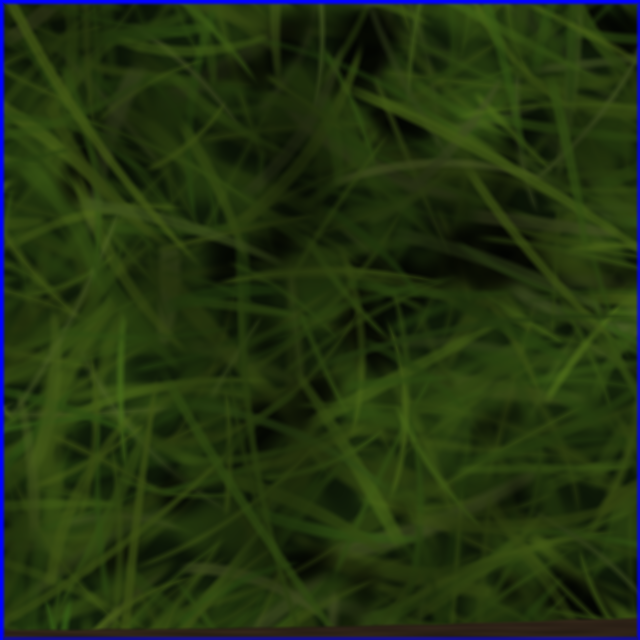
This texture is drawn by a WebGL 2 fragment shader. Its source:

```glsl
#version 300 es
precision highp float;
// Dim, tangled grass blades over dark gaps, with a strip of soil and a thin blue frame.

uniform vec2 u_resolution;
out vec4 fragColor;

const float PI = 3.14159;
const int BACK_LAYERS = 17;
const int FRONT_LAYERS = 10;
const int LONG_BLADES = 9;
const float CELL = 0.23;

const vec3 GAP = vec3(0.045, 0.085, 0.025);
const vec3 UNDERGROWTH = vec3(0.12, 0.19, 0.045);
const vec3 DEEP_GREEN = vec3(0.125, 0.225, 0.05);
const vec3 OLIVE = vec3(0.22, 0.285, 0.065);
const vec3 STRAW = vec3(0.25, 0.275, 0.14);
const vec3 SOIL = vec3(0.18, 0.135, 0.09);
const vec3 FRAME = vec3(0.0, 0.0, 1.0);

vec4 hash4(vec3 seed) {
    vec4 p = fract(seed.xyzx * vec4(0.1031, 0.1030, 0.0973, 0.1099));
    p += dot(p, p.wzxy + 33.33);
    return fract((p.xxyz + p.yzzw) * p.zywx);
}

vec2 gradient(vec2 cell) {
    float a = 2.0 * PI * hash4(vec3(cell, 7.0)).x;
    return vec2(cos(a), sin(a));
}

// Gradient noise, roughly -0.7 to 0.7.
float noise(vec2 p) {
    vec2 i = floor(p), f = fract(p);
    vec2 u = f * f * f * (f * (f * 6.0 - 15.0) + 10.0);
    vec2 e = vec2(1.0, 0.0);
    float low = mix(dot(gradient(i), f), dot(gradient(i + e), f - e), u.x);
    float high = mix(dot(gradient(i + e.yx), f - e.yx), dot(gradient(i + 1.0), f - 1.0), u.x);
    return mix(low, high, u.y);
}

// Blade coverage: a bowed, tapered stroke with soft sides and ends.
float blade(vec2 p, float angle, float halfLength, float halfWidth, float bend, float softness) {
    float c = cos(angle), s = sin(angle);
    vec2 q = vec2(c * p.x + s * p.y, c * p.y - s * p.x);
    float t = q.x / halfLength;
    q.y += bend * halfLength * (t * t - 0.4);
    float width = halfWidth * (1.0 - 0.25 * t - 0.3 * t * t);
    float side = 1.0 - smoothstep(-softness, softness, abs(q.y) - width);
    return side * (1.0 - smoothstep(0.75, 1.0, abs(t)));
}

vec3 bladeColor(vec4 tone, float brightness) {
    vec3 color = mix(DEEP_GREEN, OLIVE, tone.x);
    color = mix(color, STRAW, 0.75 * smoothstep(0.84, 0.97, tone.y));
    return color * brightness * (0.82 + 0.36 * tone.z);
}

// Blades lean up to the right near the base and down to the right above.
float bladeAngle(vec2 center, vec2 h) {
    float lean = mix(0.6, -0.4, smoothstep(0.15, 0.65, center.y + 0.3 * (h.y - 0.5)));
    float spread = 2.0 * h.x - 1.0;
    return lean + 0.5 * PI * spread * mix(abs(spread), 1.0, 0.4);
}

// One scattered layer of blades.
vec3 addLayer(vec3 color, vec2 uv, float layer, float maxWidth, float softness, float brightness) {
    vec2 shift = hash4(vec3(layer, 3.0, 11.0)).xy;
    vec2 home = floor(uv / CELL + shift);
    for (int j = -1; j <= 1; j++) {
        for (int i = -1; i <= 1; i++) {
            vec2 id = home + vec2(i, j);
            vec4 place = hash4(vec3(id + 20.0, layer + 1.0));
            vec4 shape = hash4(vec3(id + 60.0, layer + 41.0));
            vec4 tone = hash4(vec3(id + 90.0, layer + 83.0));
            vec2 center = (id + place.xy - shift) * CELL;
            float halfLength = mix(0.08, 0.2, shape.x);
            float halfWidth = mix(0.004, maxWidth, shape.y * shape.y);
            float cover = blade(uv - center, bladeAngle(center, place.zw), halfLength,
                                halfWidth, 0.4 * (shape.z - 0.5), softness);
            color = mix(color, bladeColor(tone, brightness), cover * mix(0.4, 0.75, shape.w));
        }
    }
    return color;
}

vec3 grass(vec2 uv) {
    float mottle = noise(uv * 9.0) + 0.5 * noise(uv * 19.0 + 5.0);
    vec3 color = mix(GAP, UNDERGROWTH, smoothstep(-0.3, 0.5, mottle));
    for (int k = 0; k < BACK_LAYERS; k++) {
        float depth = float(k) / float(BACK_LAYERS);
        color = addLayer(color, uv, float(k), 0.016, 0.0075, mix(0.75, 0.95, depth));
    }
    // Dark hollows, crossed by the front blades.
    float hollow = noise(uv * 6.0 + 31.0) + 0.6 * noise(uv * 13.0 + 9.0);
    color *= 1.0 - 0.8 * smoothstep(0.05, 0.6, hollow);
    for (int k = 0; k < FRONT_LAYERS; k++) {
        float layer = float(BACK_LAYERS + k);
        color = addLayer(color, uv, layer, 0.011, 0.0055, 1.0);
    }
    // Broad light and shade, dimmer above the middle.
    float shade = noise(uv * 3.5 + 12.0) + 0.6 * noise(uv * 8.0 + 43.0);
    float dim = 1.0 - smoothstep(0.05, 0.4, length((uv - vec2(0.5, 0.68)) * vec2(0.7, 1.0)));
    color *= 1.14 + 0.62 * shade - 0.22 * dim;
    // A few long arching blades on top.
    for (int k = 0; k < LONG_BLADES; k++) {
        vec4 place = hash4(vec3(float(k), 17.0, 5.0));
        vec4 tone = hash4(vec3(float(k), 29.0, 13.0));
        float cover = blade(uv - place.xy, bladeAngle(place.xy, place.zw),
                            mix(0.14, 0.36, tone.w), mix(0.005, 0.008, tone.z),
                            0.3 * (tone.y - 0.5), 0.005);
        color = mix(color, bladeColor(tone, 1.12), 0.7 * cover);
    }
    return color;
}

void main() {
    vec2 uv = gl_FragCoord.xy / u_resolution;
    vec3 color = grass(uv);

    // Soil strip, rising slightly to the right.
    float soilTop = 0.016 + 0.019 * uv.x * uv.x + 0.002 * noise(uv * vec2(14.0, 2.0));
    vec3 soil = SOIL * (0.95 + 0.3 * noise(uv * vec2(8.0, 120.0)));
    color = mix(soil, color, smoothstep(-0.004, 0.004, uv.y - soilTop));

    // Frame: full on the left and top, thinner on the right, faint at the base.
    float strong = 1.0 - smoothstep(0.002, 0.010, min(uv.x, 1.0 - uv.y));
    float thin = 0.8 * (1.0 - smoothstep(0.001, 0.008, 1.0 - uv.x));
    float faint = 0.5 * (1.0 - smoothstep(0.002, 0.008, uv.y));
    fragColor = vec4(mix(color, FRAME, max(strong, max(thin, faint))), 1.0);
}
```
